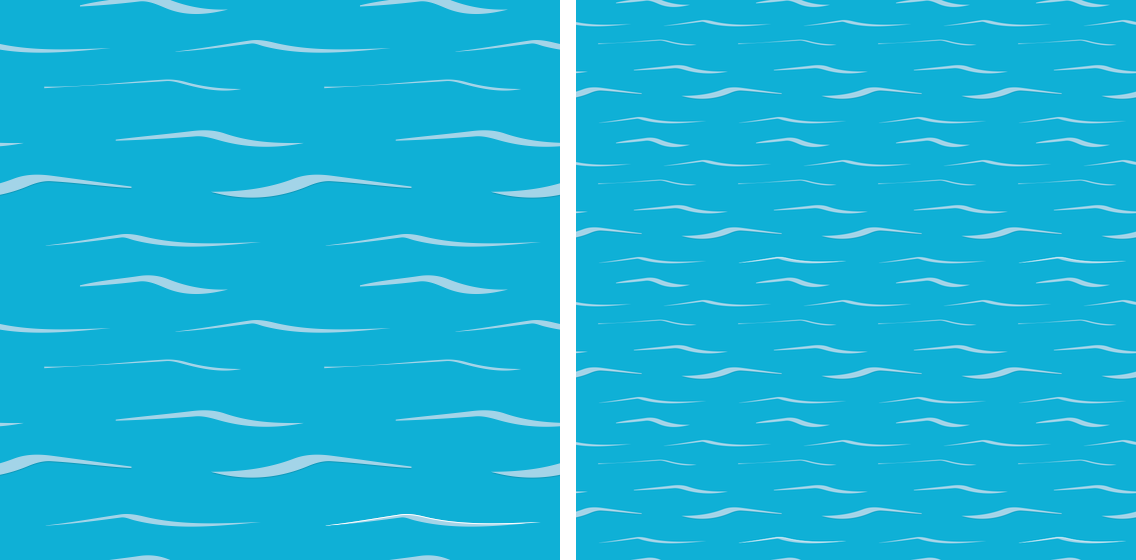
Left: one tile. Right: repeated 2 by 2.
Reproduce this pattern procedurally as a WebGL 1 fragment shader.

```glsl
precision highp float;
// Calm blue sea with pale wave strokes: a tile of six strokes, repeated 2 x 2.
// Each stroke is the area between two edges, and each edge is three cubic
// pieces: a rise to the shoulder, a rounded crest, and a fall to the tail.

uniform vec2 u_resolution;

const float TILE = 384.0;   // units along one tile side
const float REPEATS = 2.0;  // tiles along each canvas side

// Cubic between two knots, each holding (x, height, slope).
float cubic(float x, vec3 a, vec3 b) {
  float span = b.x - a.x;
  float t = clamp((x - a.x) / span, 0.0, 1.0);
  float s = 1.0 - t;
  return s * s * ((1.0 + 2.0 * t) * a.y + t * span * a.z)
       + t * t * ((1.0 + 2.0 * s) * b.y - s * span * b.z);
}

float edge(float x, vec3 start, vec3 shoulder, vec3 fall, vec3 tail) {
  if (x < shoulder.x) return cubic(x, start, shoulder);
  if (x < fall.x) return cubic(x, shoulder, fall);
  return cubic(x, fall, tail);
}

// Offset from a stroke's left tip, wrapped around the tile.
vec2 fromTip(vec2 p, vec2 tip) {
  vec2 center = vec2(0.0, TILE * 0.5);
  return mod(p - tip + center, TILE) - center;
}

// Share of the pixel lying between the two edges and the two ends.
float coverage(vec2 q, float top, float bottom, float width) {
  float px = TILE * REPEATS / u_resolution.y;
  float low = q.y - 0.5 * px;
  float high = q.y + 0.5 * px;
  float filled = max(clamp(top, low, high) - clamp(bottom, low, high), 0.0) / px;
  return filled * clamp(min(q.x, width - q.x) / px, 0.0, 1.0);
}

float shortWave(vec2 p, vec2 tip) {
  vec2 q = fromTip(p, tip);
  float top = edge(q.x, vec3(0.0, 1.5, 0.25), vec3(82.0, 14.5, 0.15),
                   vec3(122.0, 10.0, -0.4), vec3(204.0, -4.0, 0.04));
  float bottom = edge(q.x, vec3(0.0, 0.0, 0.05), vec3(82.0, 7.0, 0.12),
                      vec3(118.0, -2.0, -0.42), vec3(204.0, -4.0, 0.25));
  return coverage(q, top, bottom, 204.0);
}

float longWave(vec2 p, vec2 tip) {
  vec2 q = fromTip(p, tip);
  float top = edge(q.x, vec3(0.0, 0.3, 0.11), vec3(103.0, 15.5, 0.15),
                   vec3(136.0, 12.5, -0.24), vec3(296.0, 5.0, 0.03));
  float bottom = edge(q.x, vec3(0.0, 0.0, 0.06), vec3(104.0, 11.3, 0.13),
                      vec3(122.0, 7.5, -0.25), vec3(296.0, 5.0, 0.09));
  return coverage(q, top, bottom, 296.0);
}

float thinWave(vec2 p, vec2 tip) {
  vec2 q = fromTip(p, tip);
  float top = edge(q.x, vec3(0.0, 1.2, -0.015), vec3(165.0, 10.8, 0.06),
                   vec3(195.0, 7.5, -0.28), vec3(271.0, -2.0, 0.0));
  float bottom = edge(q.x, vec3(0.0, -1.0, 0.06), vec3(168.0, 8.8, 0.065),
                      vec3(193.0, 4.5, -0.27), vec3(271.0, -2.0, 0.2));
  return coverage(q, top, bottom, 271.0);
}

float mediumWave(vec2 p, vec2 tip) {
  vec2 q = fromTip(p, tip);
  float top = edge(q.x, vec3(0.0, 1.5, 0.12), vec3(105.0, 13.2, 0.12),
                   vec3(150.0, 10.0, -0.34), vec3(259.0, -3.0, 0.02));
  float bottom = edge(q.x, vec3(0.0, 0.0, 0.03), vec3(110.0, 6.0, 0.08),
                      vec3(143.0, 0.5, -0.28), vec3(259.0, -3.0, 0.2));
  return coverage(q, top, bottom, 259.0);
}

float swell(vec2 p, vec2 tip) {
  vec2 q = fromTip(p, tip);
  float top = edge(q.x, vec3(0.0, 0.0, 0.0), vec3(114.0, 18.0, 0.38),
                   vec3(166.0, 22.0, -0.13), vec3(276.0, 7.0, -0.13));
  float bottom = edge(q.x, vec3(0.0, 0.0, -0.28), vec3(134.0, 8.0, 0.42),
                      vec3(165.0, 14.5, -0.06), vec3(276.0, 5.0, -0.06));
  return coverage(q, top, bottom, 276.0);
}

void main() {
  vec2 p = gl_FragCoord.xy / u_resolution * REPEATS * TILE;
  vec2 swellTip = vec2(289.0, 121.0);
  vec2 lowTip = vec2(62.0, 47.0);

  float lowWave = longWave(p, lowTip);
  float foam = max(lowWave, longWave(p, vec2(240.0, 313.0)));
  foam = max(foam, shortWave(p, vec2(109.0, 375.0)));
  foam = max(foam, thinWave(p, vec2(60.0, 264.0)));
  foam = max(foam, mediumWave(p, vec2(158.0, 191.0)));
  foam = max(foam, swell(p, swellTip));

  // Sea, a faint shadow under the swell, then the foam.
  vec3 color = vec3(0.06, 0.69, 0.84);
  color *= 1.0 - 0.12 * swell(p + vec2(0.0, 1.5), swellTip);
  color = mix(color, vec3(0.64, 0.83, 0.91), foam);

  // One low wave, in the lower right tile, has a bright upper rim.
  vec2 tile = floor(p / TILE);
  float rim = max(lowWave - longWave(p + vec2(0.0, 1.3), lowTip), 0.0);
  color = mix(color, vec3(1.0), rim * tile.x * (1.0 - tile.y));

  gl_FragColor = vec4(color, 1.0);
}
```
